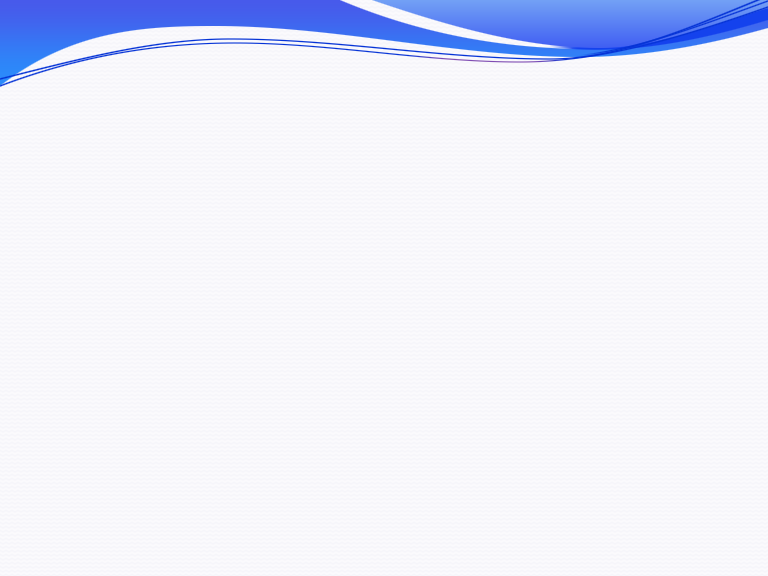
A WebGL 2 fragment shader for this background:

```glsl
#version 300 es
precision highp float;
// Blue ribbons and thin wave lines sweeping across the top of a pale woven page.

uniform vec2 u_resolution;
out vec4 fragColor;

// Cubic curve from a to b; each holds x, depth and slope.
float curve(float x, vec3 a, vec3 b) {
  float w = b.x - a.x;
  float t = clamp((x - a.x) / w, 0.0, 1.0);
  float s = 1.0 - t;
  return s * s * ((1.0 + 2.0 * t) * a.y + t * w * a.z)
       + t * t * ((1.0 + 2.0 * s) * b.y - s * w * b.z);
}

// Three curves joined end to end.
float wave(float x, vec3 a, vec3 b, vec3 c, vec3 d) {
  return x < b.x ? curve(x, a, b) : x < c.x ? curve(x, b, c) : curve(x, c, d);
}

// Coverage of the area above an edge, where d is depth below it.
float above(float d) {
  return clamp(0.5 - d / fwidth(d), 0.0, 1.0);
}

// Coverage of a thin line along d = 0.
float stroke(float d, float width) {
  float f = fwidth(d);
  float pixel = 576.0 / u_resolution.y;
  return clamp(0.5 + (0.5 * width / pixel) - abs(d) / f, 0.0, 1.0) * min(width / pixel, 1.0);
}

void main() {
  // Canvas units: 768 across, 576 down from the top edge.
  vec2 p = gl_FragCoord.xy / u_resolution;
  p = vec2(p.x, 1.0 - p.y) * vec2(768.0, 576.0);
  float x = p.x, depth = p.y;

  // Page with faint zigzag rows.
  float zigzag = abs(fract(x / 6.0) - 0.5) * 2.0;
  float weave = 0.5 + 0.5 * cos(6.28319 * (depth / 4.0 + 0.4 * zigzag));
  vec3 color = mix(vec3(0.985, 0.982, 0.992), vec3(0.965, 0.962, 0.982), weave);

  // Broad band, cut by the pale stripe on its upper right.
  float bandEdge = wave(x, vec3(0.0, 86.0, -0.78), vec3(215.0, 26.0, 0.0),
                        vec3(580.0, 57.0, 0.0), vec3(768.0, 28.0, -0.28));
  float stripeEdge = curve(x, vec3(340.0, 0.0, 0.42), vec3(590.0, 49.0, 0.0));
  float belowStripe = max(1.0 - above(depth - stripeEdge), step(585.0, x));
  vec3 bandColor = mix(vec3(0.28, 0.35, 0.92), vec3(0.17, 0.54, 0.98),
                       smoothstep(-5.0, 80.0, depth));
  color = mix(color, bandColor, above(depth - bandEdge) * belowStripe);

  // Deep ribbon rising to the right.
  float ribbonEdge = curve(x, vec3(560.0, 48.0, 0.1), vec3(768.0, 20.0, -0.3));
  color = mix(color, vec3(0.08, 0.26, 0.93),
              above(depth - ribbonEdge) * smoothstep(545.0, 580.0, x)); 

  // Light bowl hanging from the top edge.
  float bowlEdge = x < 600.0
    ? curve(x, vec3(372.0, 0.0, 0.34), vec3(600.0, 48.0, 0.0))
    : curve(x, vec3(600.0, 48.0, 0.0), vec3(768.0, 8.0, -0.3));
  vec3 bowlColor = mix(vec3(0.45, 0.63, 0.96), vec3(0.25, 0.37, 0.95),
                       clamp(depth / 48.0, 0.0, 1.0));
  color = mix(color, bowlColor, above(depth - bowlEdge) * step(372.0, x));

  // Thin wave lines, the lower one turning violet in its trough.
  vec3 ink = vec3(0.02, 0.2, 0.84);
  float upperLine = wave(x, vec3(0.0, 79.0, -0.25), vec3(230.0, 39.0, 0.0),
                         vec3(550.0, 59.0, 0.0), vec3(768.0, -4.0, -0.4));
  float lowerLine = wave(x, vec3(0.0, 86.0, -0.38), vec3(235.0, 43.0, 0.0),
                         vec3(520.0, 62.0, 0.0), vec3(768.0, 7.0, -0.35));
  float risingLine = curve(x, vec3(575.0, 56.0, -0.1), vec3(768.0, 1.0, -0.36));
  float trough = smoothstep(400.0, 450.0, x) * (1.0 - smoothstep(530.0, 575.0, x));
  color = mix(color, mix(ink, vec3(0.5, 0.3, 0.7), trough),
              stroke(depth - lowerLine, 1.1));
  color = mix(color, ink, stroke(depth - upperLine, 1.2));
  color = mix(color, ink, stroke(depth - risingLine, 1.0) * smoothstep(575.0, 610.0, x));

  fragColor = vec4(color, 1.0);
}
```
